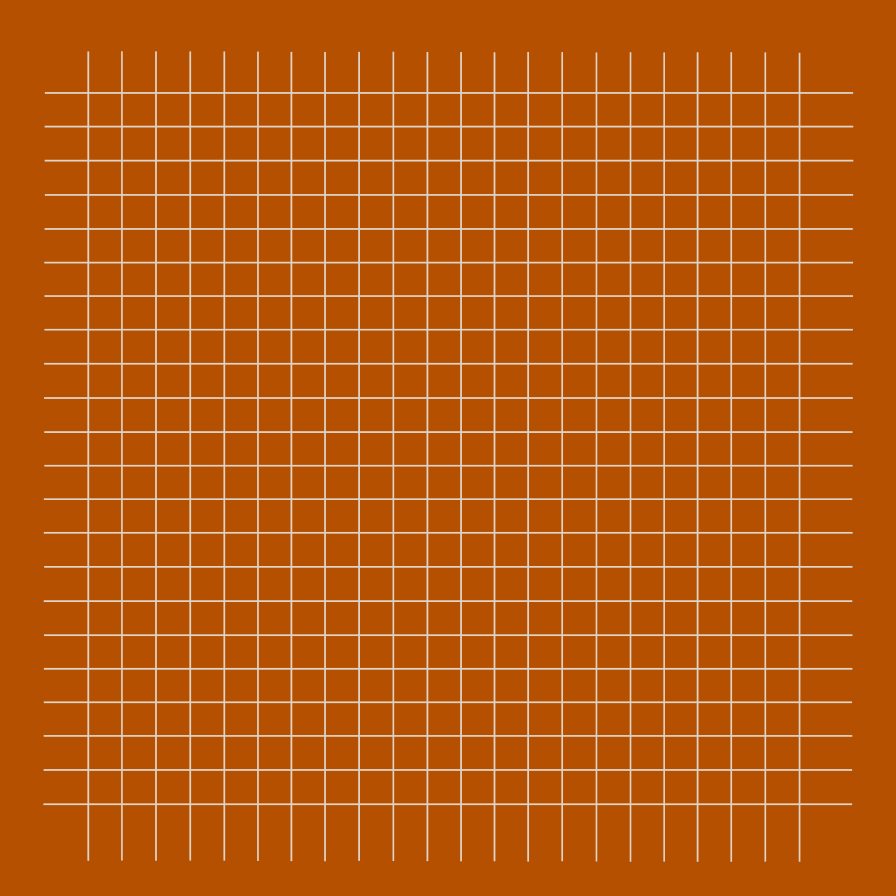
Write a Shadertoy shader that draws this pattern.

```glsl
// Fine pale 22 by 22 line grid with overhanging ends on burnt orange.

float hash(vec2 p) {
    vec3 q = fract(p.xyx * 0.1031);
    q += dot(q, q.yzx + 33.33);
    return fract((q.x + q.y) * q.z);
}

// Share of a pixel of width px, centred at x, lying between lo and hi.
float coverage(float x, float lo, float hi, float px) {
    return clamp((min(x + 0.5 * px, hi) - max(x - 0.5 * px, lo)) / px, 0.0, 1.0);
}

// Parallel lines spaced across p.x and running along p.y.
float ruledLines(vec2 p, float first, vec2 ends, float seed, float px) {
    float k = clamp(round((p.x - first) / 0.03778), 0.0, 21.0);

    // Slight uneven spacing, and small differences in width and length
    float center = first + k * 0.03778 + 0.00046 * cos(1.047 * (k - 4.0));
    float halfWidth = 0.00095 + 0.0001 * (hash(vec2(k, seed)) - 0.5);
    ends += 0.0006 * (vec2(hash(vec2(k, seed + 7.0)), hash(vec2(k, seed + 13.0))) - 0.5);
    ends -= 0.0013 * (k / 21.0 - 0.5);

    return coverage(p.x, center - halfWidth, center + halfWidth, px)
         * coverage(p.y, ends.x, ends.y, px);
}

void mainImage(out vec4 fragColor, in vec2 fragCoord) {
    float px = 1.0 / min(iResolution.x, iResolution.y);
    vec2 uv = (fragCoord - 0.5 * iResolution.xy) * px + 0.5;

    // Columns count from the left, rows from the top
    float columns = ruledLines(uv, 0.09876, vec2(0.0388, 0.9420), 1.0, px);
    float rows = ruledLines(vec2(1.0 - uv.y, uv.x), 0.10397, vec2(0.0493, 0.9515), 2.0, px);

    float ink = 1.0 - (1.0 - columns) * (1.0 - rows);
    fragColor = vec4(mix(vec3(0.71, 0.314, 0.0), vec3(0.87, 0.83, 0.79), ink), 1.0);
}
```
